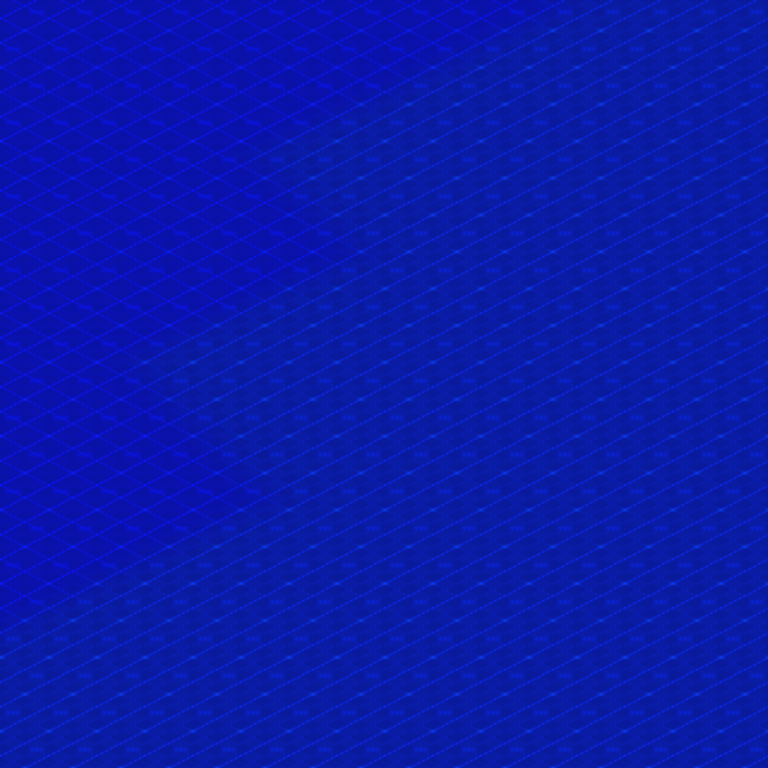
Give the GLSL for this pattern, as a WebGL 1 fragment shader.

```glsl
precision highp float;
// Blue woven lattice: two families of beaded diagonal threads cross into slim rhombi,
// with short dashes and bright knots on rows that shift by a quarter column.
// A soft toothed area, built as a union of wedges, shifts the hue to violet.

uniform vec2 u_resolution;

const vec2 GRID = vec2(16.0, 41.66);   // columns and rows of knots and dashes
const float SLANT = 0.75;              // columns that a thread crosses per row
const float BEADS = 10.0;              // beads per column
const float TAU = 6.2831853;

// Signed offset to the nearest whole number.
float wrapped(float v) {
  return fract(v + 0.5) - 0.5;
}

// Coverage of lines at whole numbers of v.
float thread(float v, float halfWidth, float blur) {
  return 1.0 - smoothstep(halfWidth - blur, halfWidth + blur, abs(wrapped(v)));
}

// Brightness of evenly spaced beads, from low to 1.
float beads(float x, float count, float low) {
  return mix(low, 1.0, 0.5 + 0.5 * cos(TAU * count * x));
}

// Coverage of a box centred on the origin.
float box(vec2 d, vec2 halfSize, vec2 blur) {
  vec2 edge = 1.0 - smoothstep(halfSize - blur, halfSize + blur, abs(d));
  return edge.x * edge.y;
}

// Union of wedges that open to the left; their upper edges fade more slowly.
float violetArea(vec2 uv, float softness) {
  float inside = -1.0;
  for (int i = 0; i < 3; i++) {
    float k = float(i);
    vec2 tip = vec2(0.345 + 0.038 * k + 0.0755 * k * k, 0.349 + 0.32 * k);
    vec2 d = vec2(tip.x - uv.x, uv.y - tip.y);
    inside = max(inside, min(0.49 * d.x + d.y, 0.5 * (1.05 * d.x - d.y)));
  }
  return smoothstep(-softness, softness, inside);
}

void main() {
  vec2 uv = gl_FragCoord.xy / u_resolution;
  vec2 p = uv * GRID - vec2(0.52, 0.0);
  vec2 pixel = GRID / u_resolution;
  float rise = p.x - SLANT * p.y;
  float fall = p.x + SLANT * p.y;

  // Threads, with a weak strand halfway between the rising ones
  float blur = 0.5 * length(pixel * vec2(1.0, SLANT));
  float bead = beads(p.x, BEADS, 0.35);
  float rising = thread(rise, 0.05, blur) * bead;
  float strand = thread(rise + 0.5, 0.05, blur) * bead;
  float falling = thread(fall, 0.045, blur) * bead;

  // Knots on even rows and dashes on odd rows
  float row = floor(p.y + 0.5);
  float odd = mod(row, 2.0);
  vec2 d = vec2(wrapped(p.x - 0.25 * row), p.y - row);
  float knot = box(d, vec2(0.07, 0.11), pixel) * (1.0 - odd);
  float dash = box(d, vec2(0.17, 0.11), pixel) * odd * beads(d.x, BEADS, 0.3);

  // Small pale facets in alternate quarters of each rhombus
  float facet = smoothstep(0.0, 0.25, sin(TAU * rise) * sin(TAU * fall));

  // Colours
  float violet = violetArea(uv, 0.035);
  vec3 ground = mix(vec3(0.04, 0.10, 0.61), vec3(0.04, 0.065, 0.655), violet);
  vec3 pale = mix(vec3(0.04, 0.11, 0.645), vec3(0.04, 0.065, 0.675), violet);
  vec3 bright = mix(vec3(0.04, 0.15, 0.92), vec3(0.04, 0.08, 0.96), violet);

  vec3 color = mix(ground, pale, facet);
  color = mix(color, bright, falling * mix(0.25, 0.6, violet));
  color = mix(color, bright, strand * mix(0.25, 0.1, violet));
  color = mix(color, bright, max(0.8 * rising, 0.6 * dash));
  color += knot * mix(vec3(0.0, 0.06, 0.08), vec3(0.0, 0.02, 0.06), violet);
  gl_FragColor = vec4(color, 1.0);
}
```
